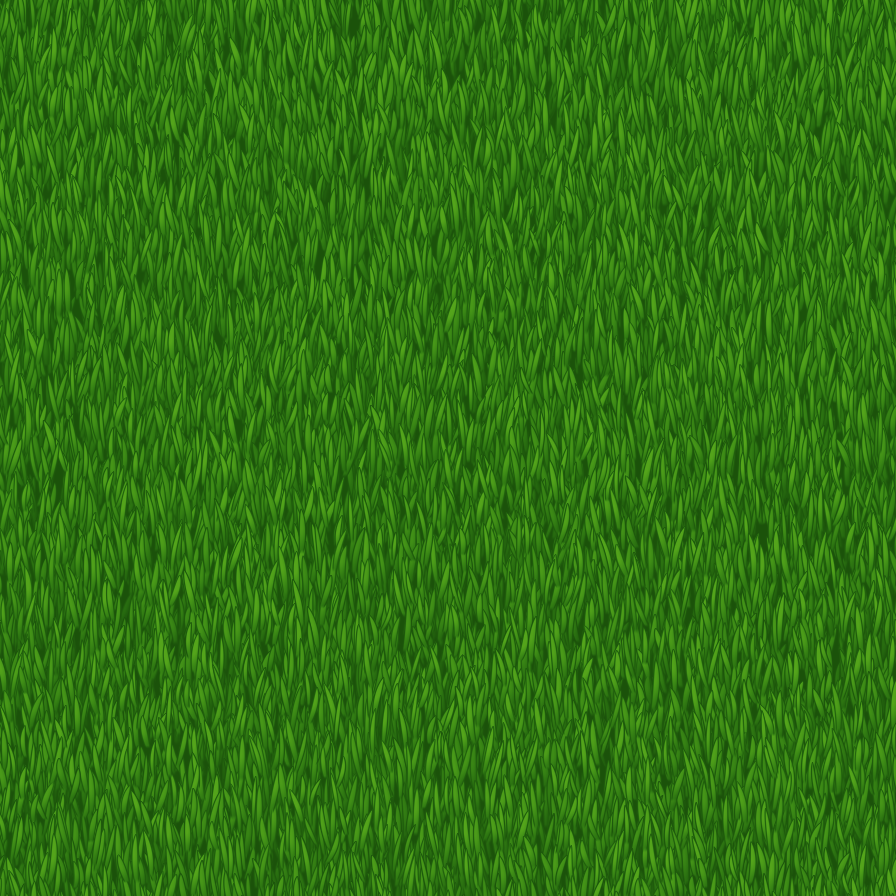
A three.js fragment shader for this texture:

```glsl
varying vec2 vUv;

vec4 hash4(vec3 p) {
  vec4 q = fract(p.xyzx * vec4(0.1031, 0.1030, 0.0973, 0.1099));
  q += dot(q, q.wzxy + 33.33);
  return fract((q.xxyz + q.yzzw) * q.zywx);
}

// Grass ramp from deep shade (0) to lit leaf (1)
vec3 grassColor(float tone) {
  return vec3(0.10 + 0.12 * tone + 0.11 * tone * tone,
              0.30 + 0.345 * tone,
              0.037 + 0.068 * tone);
}

// Paints one curved, tapered blade rooted at the origin over the tone so far
float paintBlade(float tone, vec2 p, vec4 shape, vec4 look, float depth) {
  float bladeLength = mix(0.032, 0.058, shape.z);
  float t = p.y / bladeLength;
  if (t < 0.0 || t > 1.0) return tone;

  float lean = (shape.w - 0.5) * 0.028;
  float bend = (look.x - 0.5) * 0.026;
  float slope = (lean + bend * (2.0 * t - 1.0)) / bladeLength;
  float across = (p.x - lean * t - bend * (t * t - t)) * inversesqrt(1.0 + slope * slope);
  float halfWidth = mix(0.0031, 0.0047, look.y) * 1.55 * pow(1.0 - t, 0.6) * (0.4 + t);
  float d = abs(across) - halfWidth;

  // Leaf tone: darker at the root and on one flank
  float leaf = mix(0.38, 0.93, depth) + (look.z - 0.5) * 0.26;
  leaf *= mix(0.55, 1.0, smoothstep(0.0, 0.6, t));
  leaf -= 0.12 * smoothstep(-0.001, 0.003, across);
  float outline = mix(0.06, 0.2, look.w);
  float body = mix(outline, leaf, smoothstep(0.0003, 0.0021, -d));

  float cover = smoothstep(0.0008, -0.0008, d) * smoothstep(0.0, 0.12, t);
  return mix(tone, body, cover);
}

void main() {
  vec2 cellSize = vec2(0.02, 0.03);
  float tone = 0.06;

  // Layers from back to front, and within each from upper rows to lower
  for (int layer = 0; layer < 7; layer++) {
    float n = float(layer);
    vec2 shift = fract(n * vec2(0.618, 0.381)) * cellSize;
    vec2 p = vUv + shift;
    vec2 home = floor(p / cellSize);
    for (int row = 0; row < 3; row++) {
      for (int column = -1; column <= 1; column++) {
        vec2 cell = home + vec2(float(column), -float(row));
        vec4 shape = hash4(vec3(cell + 7.0, n * 3.7 + 1.0));
        vec4 look = hash4(vec3(cell + 91.0, n * 5.3 + 2.0));
        vec2 root = (cell + shape.xy) * cellSize;
        tone = paintBlade(tone, p - root, shape, look, n / 6.0);
      }
    }
  }

  gl_FragColor = vec4(grassColor(clamp(tone, 0.0, 1.0)), 1.0);
}
```
